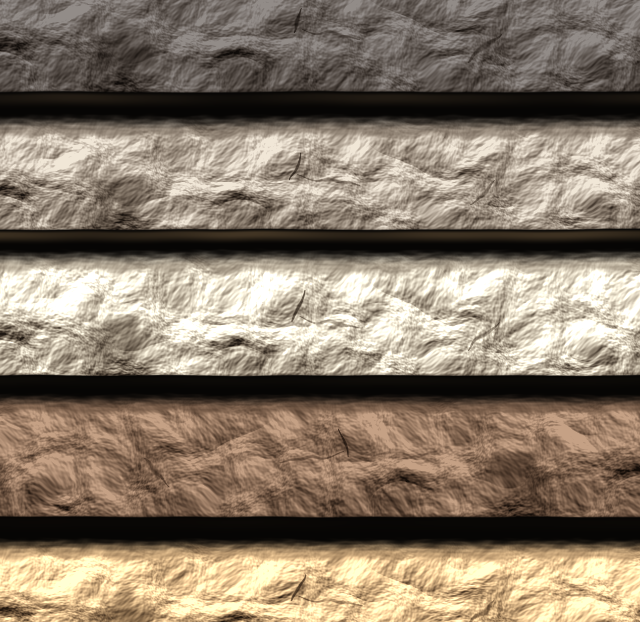
This texture is drawn by a WebGL 2 fragment shader. Its source:

```glsl
#version 300 es
precision highp float;
// Five stacked split-face stone slabs parted by deep shadow gaps.
// Each row has a shaded ledge and a rough face lit from the upper left;
// the rows share one mould of facets and cracks, with their own tint and grain.

uniform vec2 u_resolution;
out vec4 fragColor;

const float PITCH = 0.2265;        // height of one slab plus its gap
const float FIRST_BOTTOM = 0.1475; // depth of the top slab's lower edge
const float LEDGE_END = 0.29;      // ledge to face, as a part of the pitch
const vec2 LIGHT = vec2(-0.45, 0.9);
const vec3 GAP_COLOR = vec3(0.025, 0.02, 0.015);

// Stone tint in rgb, light caught by the underside in a
const vec4 SLABS[5] = vec4[5](
    vec4(0.43, 0.40, 0.38, 0.20),
    vec4(0.71, 0.66, 0.60, 0.32),
    vec4(0.87, 0.83, 0.75, 0.03),
    vec4(0.58, 0.46, 0.37, 0.03),
    vec4(0.94, 0.79, 0.59, 0.03));

vec2 hashGradient(vec2 cell) {
    vec3 h = fract(cell.xyx * vec3(0.1031, 0.1030, 0.0973));
    h += dot(h, h.yzx + 33.33);
    float angle = 6.28318 * fract((h.x + h.y) * h.z);
    return vec2(cos(angle), sin(angle));
}

float gradientNoise(vec2 p) {
    vec2 i = floor(p), f = fract(p);
    vec2 u = f * f * f * (f * (f * 6.0 - 15.0) + 10.0);
    vec2 e = vec2(1.0, 0.0);
    float a = dot(hashGradient(i), f);
    float b = dot(hashGradient(i + e.xy), f - e.xy);
    float c = dot(hashGradient(i + e.yx), f - e.yx);
    float d = dot(hashGradient(i + e.xx), f - e.xx);
    return mix(mix(a, b, u.x), mix(c, d, u.x), u.y);
}

// Creased facets plus octaves of grit; only the fine octaves use the seed
float stoneHeight(vec2 p, float seed) {
    vec2 bent = p + 0.025 * gradientNoise(p * 14.0 + 5.0);
    vec2 sheared = vec2(bent.x + 0.6 * bent.y, 1.3 * bent.y);
    float height = 0.55 * abs(gradientNoise(sheared * 9.0 + 40.0));
    float freq = 7.0, amp = 0.8;
    for (int i = 0; i < 6; i++) {
        float ownGrain = step(2.5, float(i)) * seed;
        height += amp * gradientNoise(bent * freq + 19.0 * float(i) + 31.0 * ownGrain);
        freq *= 2.0;
        amp *= 0.52;
    }
    return height;
}

// Slope of the stone toward the light
float relief(vec2 p, float seed) {
    float eps = 0.002;
    float h = stoneHeight(p, seed);
    vec2 slope = vec2(stoneHeight(p + vec2(eps, 0.0), seed) - h,
                      stoneHeight(p + vec2(0.0, eps), seed) - h) / eps;
    return -dot(slope, LIGHT);
}

// Tapered line from a to b
float crack(vec2 p, vec2 a, vec2 b, float width) {
    vec2 ab = b - a;
    float t = clamp(dot(p - a, ab) / dot(ab, ab), 0.0, 1.0);
    float taper = width * (1.0 - 0.8 * abs(2.0 * t - 1.0));
    return 1.0 - smoothstep(0.3 * taper, taper + 0.001, length(p - a - ab * t));
}

// Darkening by the cracks and the chipped hollow of the mould
float mouldShadow(vec2 p, float seed) {
    vec2 q = p + 0.012 * vec2(gradientNoise(p * 28.0 + seed), gradientNoise(p * 28.0 + 60.0));
    float lines = crack(q, vec2(0.487, 0.132), vec2(0.468, 0.085), 0.004);
    lines = max(lines, 0.6 * crack(q, vec2(0.48, 0.092), vec2(0.58, 0.080), 0.003));
    lines = max(lines, 0.7 * crack(q, vec2(0.80, 0.085), vec2(0.755, 0.045), 0.004));
    float rough = 0.9 * gradientNoise(p * 32.0 + seed);
    float hollow = 1.0 - smoothstep(0.4, 1.2, length((p - vec2(0.19, 0.06)) / vec2(0.05, 0.045)) + rough);
    return (1.0 - 0.55 * lines) * (1.0 - 0.33 * hollow);
}

void main() {
    vec2 p = gl_FragCoord.xy / u_resolution.y;

    // Rows counted downward, with slightly uneven spacing and edges
    float row = (1.0 - p.y - FIRST_BOTTOM) / PITCH + 1.0;
    row -= 0.025 * sin(4.4 * (row - 1.0)) + 0.012 * gradientNoise(vec2(p.x * 9.0, floor(row + 0.5) * 7.3));
    float id = clamp(floor(row - 0.12), 0.0, 4.0);
    float s = row - id;
    vec4 slab = SLABS[int(id)];

    // The fourth slab is laid the other way round
    float across = id == 3.0 ? u_resolution.x / u_resolution.y - p.x : p.x;
    vec2 q = vec2(across, (1.0 - s) * PITCH);

    // Rough face, falling into broken shade toward its foot
    float slope = relief(q, id);
    float patches = gradientNoise(vec2(q.x + 0.5 * q.y, q.y * 1.5) * 8.0 + 11.0);
    float foot = smoothstep(0.5, 0.85, s + 0.3 * patches);
    float face = 1.06 + 0.020 * slope - 0.16 * foot;
    face -= 0.22 * foot * smoothstep(0.0, 0.4, patches);
    face *= mouldShadow(q, id) * (1.0 - 0.3 * smoothstep(0.97, 1.0, s));

    // Smooth ledge with fine streaks, fading up into the gap
    float streaks = gradientNoise(q * vec2(35.0, 190.0) + id * 13.0);
    float ledge = 0.80 + 0.12 * streaks + 0.006 * slope;
    float brink = LEDGE_END + 0.05 * gradientNoise(vec2(q.x * 22.0, id * 5.7));
    float shade = mix(ledge, face, smoothstep(brink - 0.025, brink + 0.025, s));
    shade = clamp(shade, 0.12, 1.35);
    vec3 stone = slab.rgb * pow(vec3(shade), vec3(0.95, 1.05, 1.14));
    float lit = smoothstep(0.14, 0.26, s + 0.02 * streaks);

    // Underside in the gap, catching a little light
    float glow = smoothstep(1.0, 1.03, s) * (1.0 - smoothstep(1.04, 1.11, s));
    glow *= slab.a * (0.8 + 0.9 * gradientNoise(vec2(p.x * 4.0, id * 3.1)));
    vec3 gap = GAP_COLOR + slab.rgb * vec3(1.0, 0.86, 0.64) * max(glow, 0.0);

    float edge = 1.0 / (u_resolution.y * PITCH);
    vec3 color = mix(GAP_COLOR, stone, lit);
    color = mix(color, gap, smoothstep(1.0 - edge, 1.0 + edge, s));
    fragColor = vec4(clamp(color, 0.0, 1.0), 1.0);
}
```
